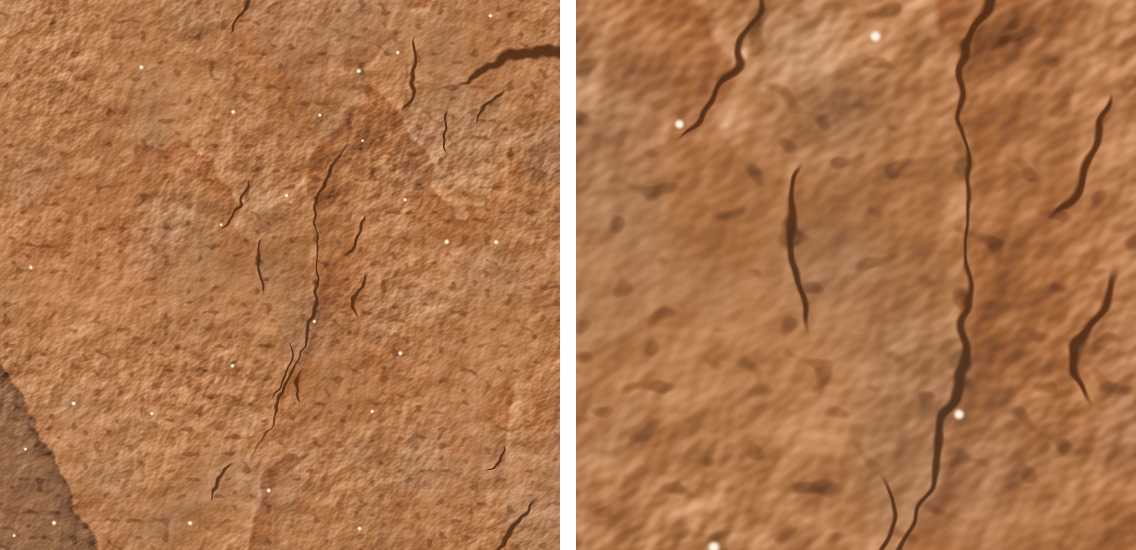
Left: the whole. Right: its middle third, enlarged.
This texture is drawn by a WebGL 2 fragment shader. Its source:

```glsl
#version 300 es
precision highp float;
// Weathered sandstone: a tone built from layered gradient noise, lit as relief,
// then broken by ledges, cracks, a shaded corner and bright mineral specks.
// The tone is finally looked up in a ramp of earth colours.
uniform vec2 u_resolution;
out vec4 fragColor;

vec2 hash2(vec2 p) {
    vec3 h = fract(p.xyx * vec3(0.1031, 0.1030, 0.0973));
    h += dot(h, h.yzx + 33.33);
    return fract((h.xx + h.yz) * h.zy);
}

vec2 gradientAt(vec2 cell) {
    float a = 6.2832 * hash2(cell + 57.0).x;
    return vec2(cos(a), sin(a));
}

float noise(vec2 p) {
    vec2 i = floor(p), f = fract(p), e = vec2(0.0, 1.0);
    vec2 s = f * f * f * (f * (f * 6.0 - 15.0) + 10.0);
    float low = mix(dot(gradientAt(i), f), dot(gradientAt(i + e.yx), f - e.yx), s.x);
    float high = mix(dot(gradientAt(i + e), f - e), dot(gradientAt(i + 1.0), f - 1.0), s.x);
    return 1.4 * mix(low, high, s.y);
}

float fbm(vec2 p) {
    return noise(p) + 0.5 * noise(p * 2.1 + 7.3) + 0.25 * noise(p * 4.3 + 2.9);
}

// Light from the upper left on fine chips of several sizes
float relief(vec2 p) {
    float light = 0.0, scale = 22.0, strength = 0.062;
    for (int i = 0; i < 4; i++) {
        float turn = 0.5 + 0.7 * float(i);
        vec2 q = mat2(cos(turn), sin(turn), -sin(turn), cos(turn)) * p * vec2(0.8, 1.15) * scale;
        vec2 toLight = 0.36 * vec2(cos(2.2 + turn), sin(2.2 + turn));
        light += strength * (noise(q) - noise(q + toLight));
        scale *= 1.9;
        strength *= i < 2 ? 1.15 : 0.85;
    }
    return light;
}

// Dark core in x, pale lip on the left side in y
vec2 slit(float across, float width) {
    float w = max(width, 0.0004), soft = 0.0012 + 0.6 / u_resolution.y;
    float lip = smoothstep(w, w + 2.0 * soft, -across) * exp(min(across + w, 0.0) / 0.006);
    return vec2(1.0 - smoothstep(w * 0.5, w + soft, abs(across)), lip);
}

// Tapered bent crack
vec2 crack(vec2 p, vec2 centre, float angle, float reach, float bend, float width) {
    float c = cos(angle), s = sin(angle);
    vec2 q = mat2(c, -s, s, c) * (p - centre);
    float t = q.y / reach;
    float inside = 1.0 - smoothstep(0.75, 1.0, abs(t));
    return inside * slit(q.x - bend * t * t, width * (1.0 - t * t));
}

float ledge(vec2 p) {
    return noise(p * vec2(2.9, 1.8) + vec2(4.3, 1.7)) + 0.10 * noise(p * 9.0) + 0.04 * noise(p * 26.0);
}

vec3 earth(float v) {
    vec3 c = mix(vec3(0.30, 0.17, 0.08), vec3(0.53, 0.34, 0.21), clamp((v - 0.30) / 0.23, 0.0, 1.0));
    c = mix(c, vec3(0.63, 0.41, 0.24), clamp((v - 0.53) / 0.10, 0.0, 1.0));
    c = mix(c, vec3(0.71, 0.49, 0.32), clamp((v - 0.63) / 0.08, 0.0, 1.0));
    c = mix(c, vec3(0.79, 0.57, 0.40), clamp((v - 0.71) / 0.08, 0.0, 1.0));
    return c + max(v - 0.79, 0.0);
}

void main() {
    vec2 p = gl_FragCoord.xy / u_resolution.y;
    vec2 rough = p + 0.010 * vec2(noise(p * 20.0), noise(p * 20.0 + 31.0))
                   + 0.004 * vec2(noise(p * 58.0), noise(p * 58.0 + 13.0));

    // Broad mottling, grain and pits
    float patches = fbm(p * 2.7 + 11.0);
    float tone = 0.703 + 0.055 * patches + 0.035 * fbm(p * 10.0);
    tone += relief(p) * (1.15 + 0.7 * noise(p * 5.0 + 3.0));
    tone -= 0.13 * smoothstep(0.32, 0.65, noise(p * vec2(48.0, 66.0)));
    float red = smoothstep(0.05, 0.6, fbm(p * vec2(3.6, 2.6) + 23.0));

    // Ledges: pale rim above a ruddy hollow
    float f = ledge(p), e = 0.004;
    vec2 slope = vec2(ledge(p + vec2(e, 0.0)) - f, ledge(p + vec2(0.0, e)) - f) / e;
    float d = f / max(length(slope), 0.8);
    float shown = smoothstep(-0.25, 0.25, noise(p * 3.3 + 41.0));
    float hollow = shown * smoothstep(-0.002, 0.004, d) * exp(-max(d, 0.0) / 0.055);
    tone += shown * 0.055 * exp(-abs(d + 0.005) / 0.006) - 0.085 * hollow;
    red = max(red * 0.6, hollow);

    // Long upright seam with a shaded flank
    float seamX = 0.577 - 0.55 * pow(max(0.47 - p.y, 0.0), 1.3) + 0.5 * max(p.y - 0.64, 0.0);
    float across = rough.x - seamX;
    float span = smoothstep(0.14, 0.24, p.y) * (1.0 - smoothstep(0.69, 0.77, p.y));
    vec2 cut = span * slit(across, 0.0032 + 0.006 * noise(vec2(p.y * 9.0, 3.4)));
    float flank = span * smoothstep(0.0, 0.01, across) * exp(-max(across, 0.0) / 0.045);
    tone -= 0.06 * flank;
    red = max(red, 0.8 * flank);

    // Overhang, then scattered short cracks
    cut = max(cut, crack(rough, vec2(0.97, 0.905), -1.45, 0.16, 0.06, 0.013));
    for (int i = 0; i < 13; i++) {
        vec2 a = hash2(vec2(float(i) * 3.7, 5.2)), b = hash2(vec2(float(i) * 2.3, 19.6));
        vec2 centre = vec2(0.38 + 0.60 * a.x, (float(i) + a.y) / 13.0);
        cut = max(cut, crack(rough, centre, 0.25 - 1.1 * b.x, 0.03 + 0.05 * b.y,
                             0.03 * (a.y - 0.5), 0.0015 + 0.0035 * a.x * b.y));
    }
    tone = mix(tone + 0.07 * cut.y, 0.32, 0.92 * cut.x);

    // Lower left corner falls away into grey shade
    float corner = 0.175 - 0.42 * rough.y - 0.25 * rough.y * rough.y - rough.x;
    float shade = smoothstep(-0.003, 0.005, corner);
    tone -= shade * (0.10 + 0.17 * exp(-max(corner, 0.0) / 0.018));

    vec3 colour = earth(tone);
    colour *= mix(vec3(1.0), vec3(0.98, 0.88, 0.82), 0.75 * red);
    float grey = max(0.7 * shade, 0.45 * smoothstep(0.0, 0.5, fbm(p * 4.5 + 67.0)));
    colour = mix(colour, vec3(dot(colour, vec3(0.4, 0.45, 0.15))), 0.28 * grey);

    // Sparse mineral glints
    vec2 cell = floor(p * 13.0), r = hash2(cell + 83.0);
    vec2 spot = (cell + 0.2 + 0.6 * hash2(cell + 29.0)) / 13.0;
    float glint = 1.0 - smoothstep(0.001, 0.0035 + 0.003 * r.y, length(p - spot));
    colour = mix(colour, vec3(1.0, 0.96, 0.88), glint * step(r.x, 0.10));
    fragColor = vec4(clamp(colour, 0.0, 1.0), 1.0);
}
```
